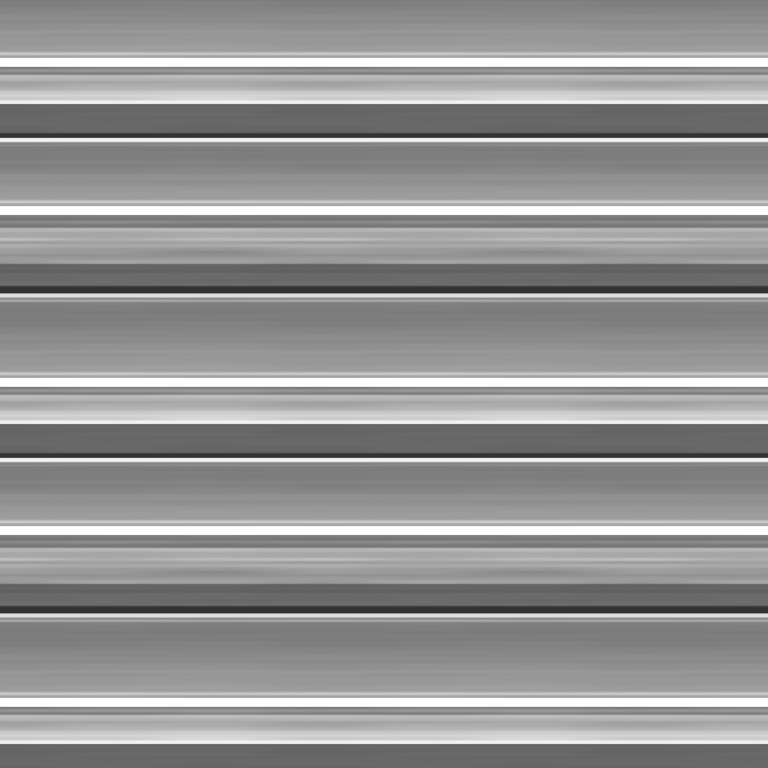
This texture is drawn by a Shadertoy shader. Its source:

```glsl
// Horizontal brushed metal slats: a low and a tall profile alternate down the canvas.
// Each profile is stacked from bands (rim, face, highlight, groove, ledge, shade),
// then streaked with noise stretched along x that tiles with the repeat.

#define REPEATS 2.4        // profile pairs per canvas height
#define PHASE 0.428        // offset of the first low slat, in repeats
#define LOW_HEIGHT 48.6    // low slat height, in hundredths of a repeat
#define STREAK_ROWS 100.0  // fine streak rows per repeat
#define STREAK_CELLS 3.0   // streak cells across per repeat
#define DARK 0.20
#define SHADE 0.405
#define GROOVE 0.46
#define FACE_LOW 0.475
#define FACE_HIGH 0.645

float hash(vec2 p) {
    return fract(sin(dot(p, vec2(127.1, 311.7))) * 43758.5453);
}

// Value noise that wraps after the given number of cells
float tiledNoise(vec2 p, vec2 cells) {
    vec2 i = floor(p);
    vec2 f = smoothstep(0.0, 1.0, fract(p));
    vec2 a = mod(i, cells);
    vec2 b = mod(i + 1.0, cells);
    float low = mix(hash(a), hash(vec2(b.x, a.y)), f.x);
    float high = mix(hash(vec2(a.x, b.y)), hash(b), f.x);
    return mix(low, high, f.y);
}

// Signed streak value: constant rows plus rows that drift along x
float streaks(vec2 p) {
    vec2 fine = vec2(STREAK_CELLS, STREAK_ROWS);
    vec2 broad = vec2(STREAK_CELLS, STREAK_ROWS * 0.4);
    float rows = tiledNoise(vec2(0.0, p.y * fine.y), fine);
    float drift = tiledNoise(p * fine + vec2(0.0, 31.0), fine);
    float wide = tiledNoise(p * broad + vec2(0.0, 7.0), broad);
    return 0.5 * rows + 0.25 * drift + 0.25 * wide - 0.5;
}

float edge(float at, float d, float soft) {
    return smoothstep(at - soft, at + soft, d);
}

// Soft bright or dark line
float line(float at, float width, float d) {
    float x = (d - at) / width;
    return exp(-x * x);
}

// Brightness at depth d below the top of a slat
float slat(float d, bool tall, float streak, float soft) {
    // Starts of highlight, groove, ledge and shade, then of the dark gap
    vec4 cut = tall ? vec4(26.7, 29.5, 32.0, 41.1) : vec4(21.6, 24.4, 28.4, 39.7);
    float gap = tall ? 50.2 : 46.6;

    // Curved face, brightening towards the highlight
    float t = d / cut.x;
    float face = mix(FACE_LOW, FACE_HIGH, smoothstep(0.12, 1.1, t));
    face += 0.12 * exp(-0.5 * d) + 0.05 * streak;
    face += (tall ? 0.15 : 0.04) * line(2.6, 0.4, d);
    face += 0.17 * line(cut.x - 1.3, 0.5, d);

    // Groove with a lighter streak along its middle
    float groove = GROOVE + 0.16 * streak;
    groove += 0.09 * line(0.5 * (cut.y + cut.z), 0.6, d);

    // Ledge: the tall one brightens downwards, the low one dims
    float s = clamp((d - cut.z) / (cut.w - cut.z), 0.0, 1.0);
    float ledge = tall ? mix(0.70, 0.85, s * s) : mix(0.69, 0.60, s);
    ledge += 0.2 * streak;
    if (tall) ledge = mix(ledge, 0.95, edge(cut.w - 1.1, d, 0.4));

    // Stack the bands from top to bottom
    float c = mix(DARK, tall ? 0.87 : 0.95, edge(0.3, d, soft));
    c = mix(c, face, edge(1.6, d, soft + 0.1));
    c = mix(c, 1.0, edge(cut.x, d, soft));
    c = mix(c, groove, edge(cut.y, d, soft));
    c = mix(c, ledge, edge(cut.z, d, soft + 0.2));
    c = mix(c, SHADE + 0.07 * streak, edge(cut.w, d, soft));
    return mix(c, DARK, edge(gap, d, soft + 0.2));
}

void mainImage(out vec4 fragColor, in vec2 fragCoord) {
    vec2 uv = fragCoord / iResolution.y;
    vec2 p = vec2(uv.x, 1.0 - uv.y) * REPEATS - vec2(0.0, PHASE);
    float soft = max(0.25, 60.0 * REPEATS / iResolution.y);

    // Pick the slat within the repeat
    float depth = 100.0 * fract(p.y);
    bool tall = depth > LOW_HEIGHT;
    float d = tall ? depth - LOW_HEIGHT : depth;

    float grey = slat(d, tall, streaks(p), soft);
    fragColor = vec4(vec3(clamp(grey, 0.0, 1.0)), 1.0);
}
```
